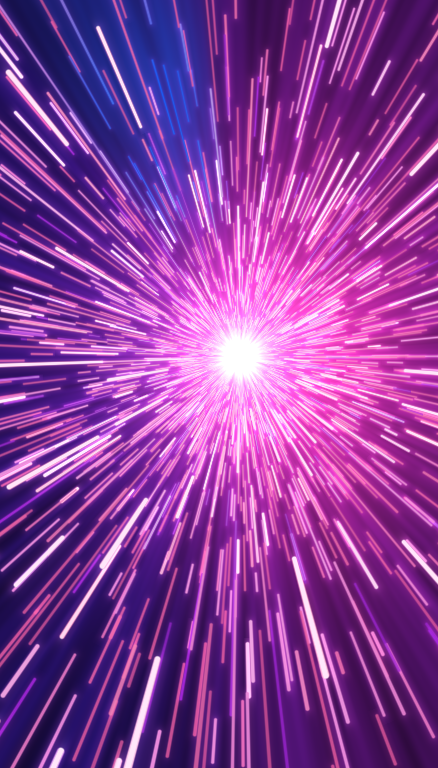
Reproduce this background procedurally as a Shadertoy shader.

```glsl
#define CENTER vec2(0.548, 0.535)
#define LAYERS 7
#define CORE_RADIUS 0.035
#define STREAK_DENSITY 0.80
#define NAVY vec3(0.11, 0.05, 0.32)
#define PLUM vec3(0.27, 0.06, 0.37)
#define VIOLET vec3(0.60, 0.14, 0.80)
#define MAGENTA vec3(0.92, 0.18, 0.71)
#define CORAL vec3(0.96, 0.38, 0.65)
#define ORCHID vec3(0.92, 0.54, 0.86)
#define AZURE vec3(0.08, 0.25, 0.70)
#define HOT_WHITE vec3(1.00, 0.90, 0.98)

const float TAU = 6.2831853;

vec3 hash3(vec2 p) {
    vec3 q = fract(p.xyx * vec3(0.1031, 0.1030, 0.0973));
    q += dot(q, q.yxz + 33.33);
    return fract((q.xxy + q.yzz) * q.zyx);
}

float gradientNoise(vec2 p) {
    vec2 cell = floor(p), f = fract(p);
    vec2 u = f * f * (3.0 - 2.0 * f);
    vec4 corner;
    for (int i = 0; i < 4; i++) {
        vec2 o = vec2(i & 1, i >> 1);
        float angle = TAU * hash3(cell + o).x;
        corner[i] = dot(vec2(cos(angle), sin(angle)), f - o);
    }
    return mix(mix(corner.x, corner.y, u.x), mix(corner.z, corner.w, u.x), u.y);
}

// Narrow blue fan opening toward the upper left
float blueFan(vec2 dir, float r) {
    float aligned = dot(dir, normalize(vec2(-0.34, 0.94)));
    return smoothstep(0.95, 0.998, aligned) * smoothstep(0.12, 0.26, r)
        * (1.0 - 0.4 * smoothstep(0.36, 0.52, r));
}

vec3 backdrop(vec2 p, vec2 dir, float r) {
    float side = smoothstep(-0.20, 0.14, p.x + 0.05 * p.y);
    vec3 color = mix(NAVY, PLUM, side);
    float rays = gradientNoise(dir * 13.0 + r) + 0.5 * gradientNoise(dir * 37.0 - r);
    color *= 1.0 + 0.6 * rays;
    color = mix(color, AZURE, blueFan(dir, r) * (0.65 + 0.6 * rays));

    // Violet haze on the left, magenta haze on the right
    float haze = exp(-pow(length((p - vec2(0.025, 0.0)) * vec2(1.0, 0.92)) / 0.235, 2.0));
    color = mix(color, mix(VIOLET, MAGENTA, side), haze * (0.95 + 0.2 * rays));
    return color + vec3(0.5, 0.22, 0.32) * exp(-pow(r / 0.105, 2.0));
}

// One ring of angular sectors, each split into radial capsules
vec3 addStreaks(vec3 color, vec2 p, vec2 dir, float r, float layer) {
    float sectors = 43.0 + 18.0 * layer;
    float turn = (atan(p.y, p.x) / TAU + 0.5) * sectors;
    float sector = floor(turn);
    vec3 lane = hash3(vec2(sector, 17.0 + 31.0 * layer));

    // Logarithmic cells: coarse layers are long, fine layers are short
    float rate = mix(0.5, 0.95, lane.x) + 0.055 * layer * layer;
    float shift = lane.y * 9.0;
    float depth = log(r) * rate + shift;
    float cell = floor(depth);
    vec2 id = vec2(sector + 7.0 * layer, cell + 50.0 + 13.0 * layer);
    vec3 shape = hash3(id);
    vec3 tint = hash3(id + 211.0);
    float begin = 0.03 + 0.35 * shape.x;
    float finish = begin + mix(0.16, 0.60, shape.y);
    float inner = exp((cell + begin - shift) / rate);
    float outer = exp((cell + finish - shift) / rate);

    // Rounded capsule, wider in the lower half
    float offset = fract(turn) - 0.5;
    float across = (offset - (lane.z - 0.5) * 0.4) * TAU / sectors * r;
    float along = max(max(inner - r, r - outer), 0.0);
    float bold = pow(shape.z, 5.0) * (1.0 - 0.12 * layer);
    float low = 1.0 - 0.3 * dir.y;
    float width = 0.0007 + r * mix(0.0021, 0.0115, bold) * low;
    float dist = length(vec2(across, along)) - width;
    float pixel = 1.0 / iResolution.y;
    float body = smoothstep(pixel, -pixel, dist);
    float window = smoothstep(0.5, 0.3, abs(offset));

    // Coarse streaks begin away from the burst, fine ones thin out beyond it
    float nearest = 0.11 - 0.012 * layer;
    float thinning = 0.055 * layer * (0.4 + smoothstep(0.15, 0.35, inner));
    float present = step(tint.x, STREAK_DENSITY - thinning);
    present *= smoothstep(nearest * 0.5, nearest, r);
    float glow = exp(-max(dist, 0.0) / (width * 1.6 + 0.001)) * window;

    // Coral on the right, cooler on the left, white close to the burst
    vec3 hue = mix(CORAL, ORCHID, smoothstep(0.4, 0.85, tint.y));
    hue = mix(hue, VIOLET * 1.05, step(tint.z, 0.13 - 0.25 * p.x));
    hue = mix(hue, AZURE * 1.35, blueFan(dir, r) * step(0.5, tint.y));
    float heat = 0.9 * exp(-pow(r / 0.18, 2.0)) + 1.1 * smoothstep(0.06, 0.4, bold);
    float spine = smoothstep(width * 1.1, width * 0.3, abs(across));
    hue = mix(hue, HOT_WHITE, clamp(heat * (0.4 + 0.6 * spine), 0.0, 1.0));

    float strength = mix(mix(0.65, 1.0, tint.y), 1.0, smoothstep(0.05, 0.3, bold)) * present;
    color += mix(hue, MAGENTA, 0.4) * glow * 0.16 * strength * (1.0 - body);
    return mix(color, hue, body * strength);
}

void mainImage(out vec4 fragColor, in vec2 fragCoord) {
    vec2 p = (fragCoord - CENTER * iResolution.xy) / iResolution.y;
    float r = max(length(p), 0.0005);
    vec2 dir = p / r;
    vec3 color = backdrop(p, dir, r);
    for (int i = LAYERS - 1; i >= 0; i--) {
        color = addStreaks(color, p, dir, r, float(i));
    }

    // White burst with a ragged rim
    float ragged = CORE_RADIUS * (1.0 + 0.5 * gradientNoise(dir * 9.0 + 4.0));
    float core = 1.5 * exp(-pow(r / ragged, 2.0)) + 0.2 * exp(-r / 0.05);
    color = mix(color, vec3(1.0), clamp(core, 0.0, 1.0));
    fragColor = vec4(clamp(color, 0.0, 1.0), 1.0);
}
```
